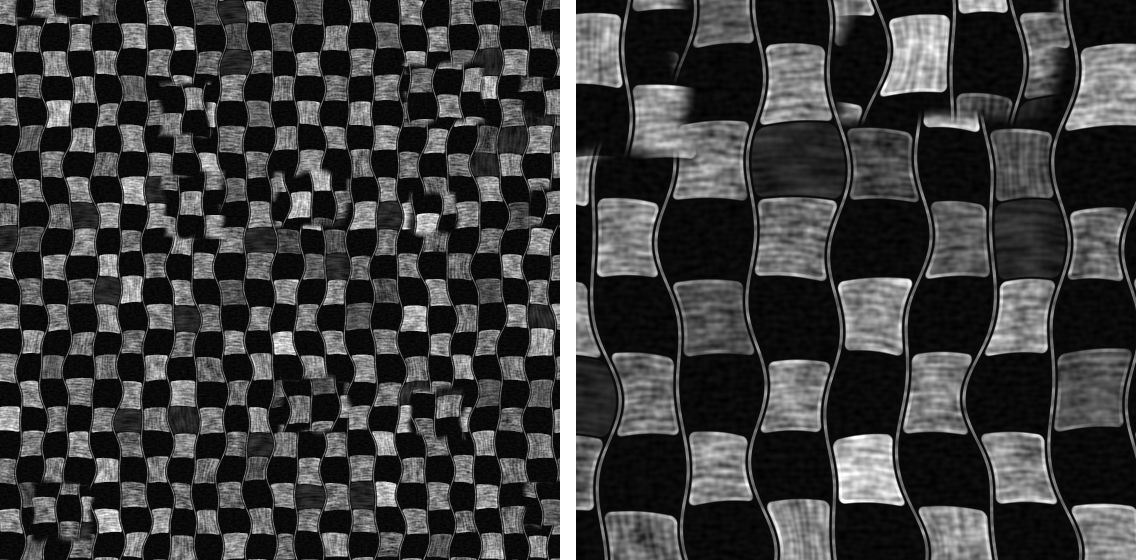
Left, the full canvas; right, a detail of the centre.
This pattern is drawn by a WebGL 2 fragment shader. Its source:

```glsl
#version 300 es
precision highp float;

uniform vec2 u_resolution;
out vec4 fragColor;

const float PI = 3.14159265;
const float CELLS = 22.0;           // columns and rows across the canvas
const vec2 ORIGIN = vec2(0.3, 0.0); // grid offset, in cells
const float BULGE = 0.08;           // dark cells swell into light ones
const float WANDER = 0.42;          // drift of the column seams
const float ROW_WOBBLE = 0.22;
const float GAP = 0.055;            // dark margin beside a column seam
const float ROW_GAP = 0.015;
const float CORNER = 0.1;
const float THREAD = 0.021;         // half width of the pale seam line
const float RIM = 0.045;
const float INK = 0.035;
const float PAINT = 0.48;
const float DIM_CHANCE = 0.13;
const float BRIGHT_CHANCE = 0.12;
const vec2 TEAR_GRID = vec2(5.0, 4.0);
const float TEAR_CHANCE = 0.3;

uint scramble(uint n) {
  n = n * 747796405u + 2891336453u;
  n = ((n >> ((n >> 28u) + 4u)) ^ n) * 277803737u;
  return (n >> 22u) ^ n;
}

float hash(vec2 p) {
  ivec2 i = ivec2(floor(p));
  uint n = scramble(uint(i.x) + scramble(uint(i.y)));
  return float(n >> 8u) / 16777216.0;
}

float corner(vec2 lattice, vec2 offset) {
  float angle = 2.0 * PI * hash(lattice);
  return dot(vec2(cos(angle), sin(angle)), offset);
}

float gradientNoise(vec2 p) {
  vec2 i = floor(p), f = p - i;
  vec2 w = f * f * f * (f * (f * 6.0 - 15.0) + 10.0);
  vec2 e = vec2(1.0, 0.0);
  return mix(mix(corner(i, f), corner(i + e, f - e), w.x),
             mix(corner(i + e.yx, f - e.yx), corner(i + 1.0, f - 1.0), w.x), w.y);
}

float columnSeam(float k, float y) {
  float swell = -BULGE * cos(PI * k) * sin(PI * y);
  return k + swell + WANDER * gradientNoise(vec2(k * 0.37 + 0.2, y * 0.48));
}

float rowSeam(float k, float column, float u) {
  float tilt = (hash(vec2(column, k) + 71.0) - 0.5) * 0.2;
  float lift = gradientNoise(vec2(column * 0.43, k * 0.57) + 31.3);
  return k + ROW_WOBBLE * lift + tilt * (u - 0.5) + 0.05 * sin(PI * u);
}

// Brushed paint for one cell, from its id and local position
float paintTone(vec2 id, vec2 local, float grain) {
  float seed = hash(id + 13.0);
  vec2 stroke = hash(id + 29.0) < 0.7 ? vec2(2.0, 13.0) : vec2(13.0, 2.0);
  float streak = gradientNoise(local * stroke + id * 17.3);
  float blotch = gradientNoise(local * 2.6 + id * 9.7);
  float chance = hash(id + 47.0);
  bool painted = mod(id.x + id.y, 2.0) > 0.5;
  float tone = PAINT + 0.2 * (seed - 0.5) + 0.27 * streak + 0.24 * blotch + 0.17 * grain;
  if (chance < BRIGHT_CHANCE) tone += 0.16;
  if (chance > 1.0 - DIM_CHANCE) tone *= 0.65;
  if (painted) return tone;
  float dim = chance > 1.0 - DIM_CHANCE ? 0.11 : 0.0;
  return INK + dim * (1.0 + blotch + streak) + 0.035 * grain;
}

float checker(vec2 p, float grain, float aa) {
  // Locate the column, then the row, between the bent seams
  float column = floor(p.x);
  if (p.x < columnSeam(column, p.y)) column -= 1.0;
  else if (p.x >= columnSeam(column + 1.0, p.y)) column += 1.0;
  float left = columnSeam(column, p.y), right = columnSeam(column + 1.0, p.y);
  float u = (p.x - left) / (right - left);
  float row = floor(p.y);
  if (p.y < rowSeam(row, column, u)) row -= 1.0;
  else if (p.y >= rowSeam(row + 1.0, column, u)) row += 1.0;
  float low = rowSeam(row, column, u), high = rowSeam(row + 1.0, column, u);

  // Rounded patch with a chalky rim
  vec2 toSeam = vec2(min(p.x - left, right - p.x), min(p.y - low, high - p.y));
  vec2 inset = toSeam - vec2(GAP, ROW_GAP);
  float depth = CORNER - length(max(CORNER - inset, 0.0));
  vec2 id = vec2(column, row);
  float tone = paintTone(id, vec2(u, p.y - low), grain);
  float rim = 1.0 - smoothstep(RIM - aa, RIM + aa, depth);
  float painted = mod(column + row, 2.0);
  tone += rim * painted * (0.12 + 0.3 * gradientNoise(p * 2.3));
  float shade = mix(INK, tone, smoothstep(-aa, aa, depth));

  // Pale thread along the column seams
  float thread = 1.0 - smoothstep(THREAD - aa * 0.7, THREAD + aa * 0.7, toSeam.x);
  float wear = clamp(0.75 + 0.5 * gradientNoise(p * vec2(1.0, 5.0)), 0.0, 1.0);
  return mix(shade, 0.58 + 0.15 * grain, thread * wear);
}

void main() {
  float size = min(u_resolution.x, u_resolution.y);
  vec2 p = gl_FragCoord.xy / size * CELLS + ORIGIN;
  float aa = CELLS / size;
  float grain = gradientNoise(p * 11.0) + gradientNoise(p * vec2(5.0, 15.0) + 40.0);
  float shade = checker(p, grain, aa);

  // Soft torn blocks showing a displaced piece of the weave
  vec2 block = floor(p / TEAR_GRID);
  if (hash(block + 5.0) < TEAR_CHANCE) {
    vec2 jitter = vec2(hash(block + 101.0), hash(block + 203.0));
    vec2 halfSize = TEAR_GRID * (0.2 + 0.15 * jitter.yx);
    vec2 center = (block + 0.5) * TEAR_GRID + (jitter - 0.5) * 0.8;
    vec2 edge = halfSize - abs(p - center) + 0.25 * gradientNoise(p * 1.4);
    float tear = smoothstep(0.0, 0.3, min(edge.x, edge.y));
    shade = mix(shade, checker(p + vec2(6.35, 3.4) + jitter * 0.3, grain, aa), tear);
  }
  fragColor = vec4(vec3(clamp(shade, 0.0, 1.0)), 1.0);
}
```
